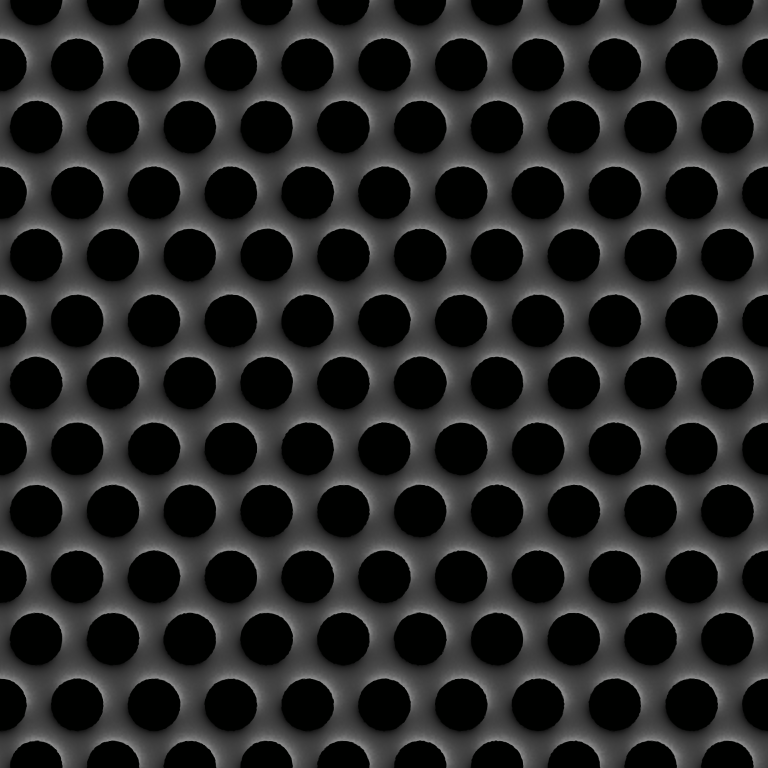
Reproduce this pattern procedurally as a WebGL 1 fragment shader.

```glsl
precision highp float;

// Perforated dark metal sheet: two interleaved lattices of round black holes.
// Each rim adds a highlight toward the light and a shadow away from it; both
// fade with distance and are summed over neighbouring holes, so the sheet tiles.

uniform vec2 u_resolution;

const vec2 REPEATS = vec2(10.0, 6.0);           // cells across and up, two holes each
const vec2 FIRST_HOLE = vec2(0.006, 0.494);     // hole centres in cell units
const vec2 SECOND_HOLE = vec2(0.472, 0.008);
const float HOLE_RADIUS = 0.0341;               // canvas units
const float HIGHLIGHT_FADE = 0.0088;
const float SHADOW_FADE = 0.0085;
const float GRAIN_CELLS = 384.0;
const vec2 LIGHT_DIR = vec2(0.45, 0.893);

const vec3 HOLE_COLOR = vec3(0.0, 0.005, 0.0);
const float METAL_TONE = 0.252;
const float HIGHLIGHT_GAIN = 0.33;
const float SHADOW_GAIN = 0.19;

float hash(vec2 p) {
    vec3 q = fract(vec3(p.xyx) * 0.1031);
    q += dot(q, q.yzx + 33.33);
    return fract((q.x + q.y) * q.z);
}

// Grain in -0.5..0.5, smoothly interpolated and wrapping at the canvas edges.
float wrappedNoise(vec2 uv, float cells) {
    vec2 p = uv * cells;
    vec2 i = floor(p);
    vec2 f = fract(p);
    f = f * f * (3.0 - 2.0 * f);
    vec2 a = mod(i, cells);
    vec2 b = mod(i + 1.0, cells);
    float low = mix(hash(a), hash(vec2(b.x, a.y)), f.x);
    float high = mix(hash(vec2(a.x, b.y)), hash(b), f.x);
    return mix(low, high, f.y) - 0.5;
}

// Signed tone added to the metal by one rim.
float rimTone(vec2 offset, float radius) {
    float dist = length(offset);
    float outside = max(dist - radius, 0.0);
    float facing = dot(offset, LIGHT_DIR) / max(dist, 0.0001);
    float lit = smoothstep(-0.1, 0.85, facing) * exp(-outside / HIGHLIGHT_FADE);
    float shade = smoothstep(-0.15, 0.8, -facing) * exp(-outside / SHADOW_FADE);
    return HIGHLIGHT_GAIN * lit - SHADOW_GAIN * shade;
}

// x: summed rim tone, y: distance to the nearest hole centre.
vec2 latticeField(vec2 uv, vec2 firstCentre, float radius) {
    vec2 cell = fract(uv * REPEATS - firstCentre + 0.5) - 0.5;
    vec2 field = vec2(0.0, 1.0);
    for (int y = -1; y <= 1; y++) {
        for (int x = -1; x <= 1; x++) {
            vec2 offset = (cell - vec2(float(x), float(y))) / REPEATS;
            field.x += rimTone(offset, radius);
            field.y = min(field.y, length(offset));
        }
    }
    return field;
}

void main() {
    vec2 uv = gl_FragCoord.xy / u_resolution;
    float pixel = 1.0 / min(u_resolution.x, u_resolution.y);

    // Fine grain roughens the rims.
    float grain = wrappedNoise(uv, GRAIN_CELLS);
    float radius = HOLE_RADIUS + 0.0011 * grain;

    vec2 first = latticeField(uv, FIRST_HOLE, radius);
    vec2 second = latticeField(uv, SECOND_HOLE, radius);
    float relief = first.x + second.x;
    float edge = min(first.y, second.y) - radius;

    // Metal, with stronger grain where it is lit.
    float tone = METAL_TONE + relief;
    tone += grain * (0.008 + 0.12 * max(relief, 0.0));
    vec3 metal = vec3(clamp(tone, 0.03, 0.6));

    float cover = smoothstep(-0.75 * pixel, 0.75 * pixel, edge);
    gl_FragColor = vec4(mix(HOLE_COLOR, metal, cover), 1.0);
}
```
